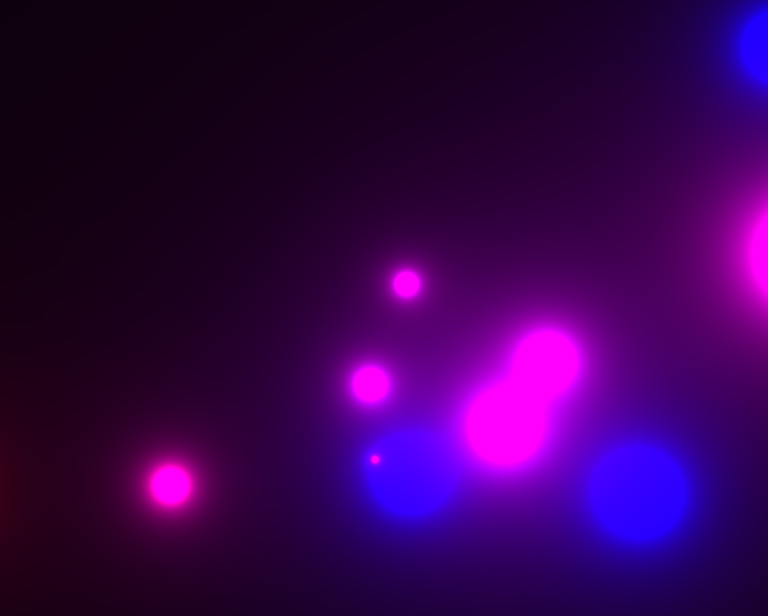
Reproduce this background procedurally as a WebGL 2 fragment shader.

```glsl
#version 300 es
precision highp float;
// Glowing orbs in a dark violet haze. Each orb adds light that falls off as a
// power of distance; red and blue saturate separately, which forms the bright
// discs, lets neighbours melt together and tints the space between them.

uniform vec2 u_resolution;
out vec4 fragColor;

#define ORB_COUNT 11
#define FALLOFF 1.7
#define AMBIENT vec2(0.020, 0.005)
#define EDGE_SOFTNESS 0.04

// Tints hold red and blue only: the scene has no green.
#define MAGENTA vec2(1.0, 1.0)
#define BLUE vec2(0.0, 1.0)
#define VIOLET vec2(0.5, 1.0)
#define ROSE vec2(1.0, 0.75)
#define HOT_PINK vec2(1.0, 0.88)
#define EMBER vec2(1.0, 0.15)

// Centre and radius of each orb, in canvas heights.
const vec3 ORBS[ORB_COUNT] = vec3[](
  vec3(0.660, 0.539, 0.0165), vec3(0.601, 0.376, 0.0230),
  vec3(0.889, 0.414, 0.0390), vec3(0.819, 0.306, 0.0520),
  vec3(0.277, 0.212, 0.0293), vec3(0.665, 0.227, 0.0520),
  vec3(0.609, 0.254, 0.0065), vec3(1.039, 0.197, 0.0635),
  vec3(1.264, 0.925, 0.0540), vec3(1.309, 0.588, 0.0850),
  vec3(-0.130, 0.202, 0.0410));

const vec2 TINTS[ORB_COUNT] = vec2[](
  MAGENTA, MAGENTA, MAGENTA, MAGENTA, ROSE, BLUE,
  VIOLET, BLUE, BLUE, HOT_PINK, EMBER);

// Light from one orb: exactly 1 at its radius, fading outwards.
float glow(vec2 p, vec3 orb) {
  float d = max(distance(p, orb.xy), 0.0005);
  return pow(orb.z / d, FALLOFF);
}

// Clamp to 1 with a small rounded shoulder at the disc edge.
vec2 saturateSoft(vec2 light) {
  vec2 h = max(EDGE_SOFTNESS - abs(light - 1.0), 0.0);
  return min(light, 1.0) - h * h / (4.0 * EDGE_SOFTNESS);
}

void main() {
  vec2 p = gl_FragCoord.xy / u_resolution.y;

  // Add up every orb.
  vec2 light = AMBIENT;
  for (int i = 0; i < ORB_COUNT; i++) {
    light += TINTS[i] * glow(p, ORBS[i]);
  }

  light = saturateSoft(light);
  fragColor = vec4(light.x, 0.0, light.y, 1.0);
}
```
